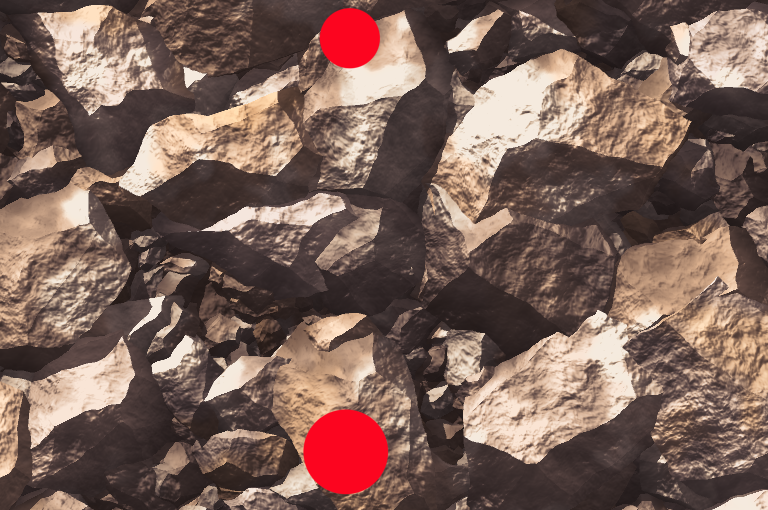
Reproduce this texture procedurally as a Shadertoy shader.

```glsl
const float BIG = 0.315;         // cell of the largest stones, canvas heights
const float SHRINK = 0.45;       // size step between stone layers
const int LAYERS = 3;
const int FACETS = 12;
const float FILL = 0.92;         // share of cells holding a stone
const float JITTER = 0.6;
const float ROUGH = 0.04;        // raggedness of outlines
const float BUMP = 0.36;
const float GRAIN = 19.0;        // surface detail frequency
const float SUN_POWER = 0.60;
const float SUN_EDGE = 0.45;     // facing below which the sun adds nothing
const float SKY_DEEP = 0.17;     // sky light in crevices and on top
const float SKY_OPEN = 0.39;
const float FAR = 9.0;
const vec3 SUN = normalize(vec3(-0.4, 0.6, 0.75));
const vec3 RED = vec3(0.99, 0.02, 0.12);
const vec3 DISC_TOP = vec3(0.686, 0.925, 0.059);   // x, y, radius
const vec3 DISC_LOW = vec3(0.678, 0.114, 0.083);
const vec3 TONES[6] = vec3[6](
    vec3(0.07, 0.05, 0.05), vec3(0.22, 0.18, 0.18), vec3(0.37, 0.30, 0.29),
    vec3(0.54, 0.45, 0.40), vec3(0.83, 0.72, 0.62), vec3(0.96, 0.92, 0.87));

vec3 hash(vec3 p) {
    uvec3 v = uvec3(ivec3(floor(p))) * 1664525u + 1013904223u;
    v.x += v.y * v.z; v.y += v.z * v.x; v.z += v.x * v.y;
    v ^= v >> 16u;
    v.x += v.y * v.z; v.y += v.z * v.x; v.z += v.x * v.y;
    return vec3(v >> 16u) / 65535.0;
}

float noise(vec2 p) {
    vec2 i = floor(p), f = fract(p);
    f = f * f * (3.0 - 2.0 * f);
    float low = mix(hash(vec3(i, 3)).x, hash(vec3(i + vec2(1, 0), 3)).x, f.x);
    float high = mix(hash(vec3(i + vec2(0, 1), 3)).x, hash(vec3(i + 1.0, 3)).x, f.x);
    return mix(low, high, f.y);
}

float fbm(vec2 p, int octaves) {
    float sum = 0.0, amp = 0.5;
    for (int i = 0; i < octaves; i++) {
        sum += amp * noise(p);
        p = mat2(1.6, 1.2, -1.2, 1.6) * p + 7.3;
        amp *= 0.54;
    }
    return sum;
}

// Nearest hit of a ray with scattered convex, faceted stones
float trace(vec3 ro, vec3 rd, bool anyHit, out vec3 normal, out vec3 id) {
    float best = FAR, size = BIG;
    normal = vec3(0, 0, 1);
    id = vec3(0);
    for (int layer = 0; layer < LAYERS; layer++) {
        vec2 base = floor((ro.xy + rd.xy * size * 0.5) / size);
        for (int k = 0; k < 9; k++) {
            vec3 seed = vec3(base + vec2(k % 3 - 1, k / 3 - 1), 50 * layer);
            vec3 h = hash(seed), g = hash(seed + vec3(0, 0, 7));
            if (g.z > FILL) continue;
            vec3 center = size * vec3(seed.xy + 0.5 + JITTER * (h.xy - 0.5), 0.1 + 0.35 * h.z);
            vec3 axes = size * mix(0.48, 0.72, g.y) * vec3(1.2, 0.8, 0.65);
            vec3 o = ro - center;
            float turn = 2.4 * (g.x - 0.5);
            mat2 spin = mat2(cos(turn), sin(turn), -sin(turn), cos(turn));
            o = vec3(spin * o.xy, o.z) / axes;
            vec3 d = vec3(spin * rd.xy, rd.z) / axes;
            float along = max(0.0, -dot(o.xy, d.xy) / max(dot(d.xy, d.xy), 1e-5));
            if (length(o.xy + along * d.xy) > 1.25) continue;

            float tIn = -FAR, tOut = FAR;
            vec3 face = vec3(0, 0, 1);
            for (int i = 0; i < FACETS; i++) {
                vec3 j = hash(seed + vec3(0, 0, 11 + i));
                float z = 1.0 - 1.25 * (float(i) + 0.5) / float(FACETS);
                float a = 2.4 * float(i) + 6.28 * g.z;
                vec3 n = vec3(sqrt(1.0 - z * z) * vec2(cos(a), sin(a)), z);
                n = normalize(n + 0.7 * (j - 0.5));
                float slope = dot(n, d);
                float t = (mix(0.72, 1.0, fract(j.x + j.y)) - dot(n, o)) / slope;
                if (slope > 0.0) tOut = min(tOut, t);
                else if (t > tIn) { tIn = t; face = n; }
                if (tIn > min(tOut, best) || tOut < 0.004) break;
            }
            if (tIn < tOut && tOut > 0.004 && max(tIn, 0.0) < best) {
                best = max(tIn, 0.0);
                if (anyHit) return best;
                normal = normalize(vec3((face.xy / axes.xy) * spin, face.z / axes.z));
                id = h;
            }
        }
        size *= SHRINK;
    }
    return best;
}

vec3 toneRamp(float v) {
    float x = clamp(v, 0.0, 0.999) * 5.0;
    int i = int(x);
    return mix(TONES[i], TONES[i + 1], fract(x));
}

vec3 stonePile(vec2 p) {
    p += ROUGH * (vec2(fbm(p * 9.0, 4), fbm(p * 9.0 + 40.0, 4)) - 0.5);
    vec3 normal, id, unusedN, unusedId;
    float t = min(trace(vec3(p, 2), vec3(0, 0, -1), false, normal, id), 2.0);
    vec3 pos = vec3(p, 2.0 - t);

    // Rough surface
    vec2 q = p * GRAIN + id.xy * 60.0;
    float h = fbm(q, 5), e = 0.06;
    vec2 grad = vec2(fbm(q + vec2(e, 0), 5), fbm(q + vec2(0, e), 5)) - h;
    normal = normalize(normal - vec3(BUMP * grad / e, 0));

    // Hard sun, dim sky, dark crevices
    float open = smoothstep(0.0, 0.17, pos.z);
    float sun = SUN_POWER * smoothstep(SUN_EDGE, 1.0, dot(normal, SUN)) * mix(0.75, 1.0, open);
    if (sun > 0.0 && trace(pos + 0.001 * normal, SUN, true, unusedN, unusedId) < FAR) sun = 0.0;
    float sky = mix(SKY_DEEP, SKY_OPEN, open) * (0.8 + 0.35 * normal.y);
    float patches = fbm(p * 6.0 + id.yz * 30.0, 4);
    float crust = smoothstep(0.55, 0.66, patches);
    float value = (sun + sky) * mix(0.78, 1.16, id.x) * (0.66 + 0.64 * h) * (1.0 + 0.3 * crust);

    // Rust, ochre and grey-violet tints
    vec3 tint = mix(vec3(1.05, 0.97, 0.9), vec3(1.0, 0.98, 1.0), id.y);
    float ochre = smoothstep(0.5, 0.3, patches) * smoothstep(0.3, 0.9, id.z);
    tint = mix(tint, vec3(1.08, 0.94, 0.75), 0.6 * ochre);
    return toneRamp(value) * mix(tint, vec3(1), crust);
}

float discMask(vec2 p, vec3 disc) {
    float edge = 0.8 / iResolution.y;
    return 1.0 - smoothstep(-edge, edge, length(p - disc.xy) - disc.z);
}

void mainImage(out vec4 fragColor, in vec2 fragCoord) {
    vec3 color = vec3(0);
    for (int s = 0; s < 2; s++) {
        vec2 offset = vec2(0.25, 0.2) * float(2 * s - 1);
        color += 0.5 * stonePile((fragCoord + offset) / iResolution.y);
    }
    vec2 p = fragCoord / iResolution.y;
    color = mix(color, RED, max(discMask(p, DISC_TOP), discMask(p, DISC_LOW)));
    fragColor = vec4(color, 1);
}
```
